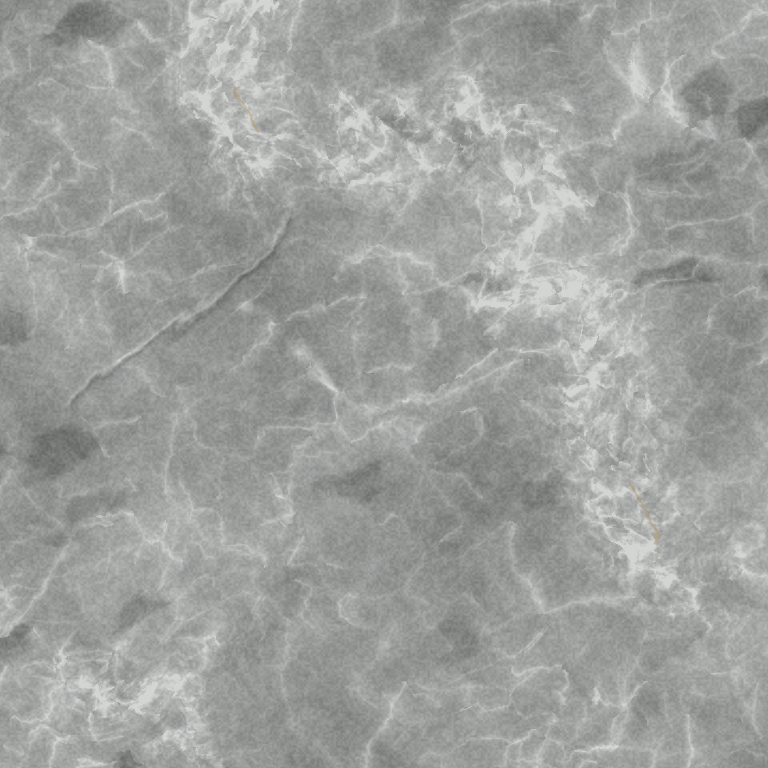
Write a Shadertoy shader that draws this texture.

```glsl
// Grey marble slab: mottled stone, pale branching veins, crushed bands and dark shards.

const vec3 STONE_TINT = vec3(-0.003, 0.004, -0.002);
const vec3 OCHRE = vec3(0.70, 0.60, 0.43);

float hash(vec2 p) {
    vec3 q = fract(vec3(p.xyx) * 0.1031);
    q += dot(q, q.yzx + 33.33);
    return fract((q.x + q.y) * q.z);
}

// Smooth random lattice, used for the stone grain.
float grainNoise(vec2 p) {
    vec2 i = floor(p), f = fract(p);
    f = f * f * (3.0 - 2.0 * f);
    vec2 e = vec2(1.0, 0.0);
    float low = mix(hash(i), hash(i + e.xy), f.x);
    float high = mix(hash(i + e.yx), hash(i + e.xx), f.x);
    return mix(low, high, f.y) - 0.5;
}

// Rotated, self-bending sine layers: soft irregular clouds around zero.
float layeredSines(vec2 p, int layers) {
    float sum = 0.0, amp = 0.5;
    for (int i = 0; i < layers; i++) {
        p += 0.7 * sin(p.yx * 1.1 + vec2(1.7, 0.4) * float(i));
        sum += amp * sin(p.x) * sin(p.y);
        p = mat2(0.8, 0.6, -0.6, 0.8) * p * 1.9 + 3.1;
        amp *= 0.56;
    }
    return sum;
}

// Cellular noise: x = distance to border, y = border random, z = cell random.
vec3 cells(vec2 p) {
    vec2 base = floor(p), nearId = base, nextId = base;
    vec2 nearPt = vec2(9.0), nextPt = vec2(9.0);
    float d1 = 99.0, d2 = 99.0;
    for (int y = -1; y <= 1; y++) {
        for (int x = -1; x <= 1; x++) {
            vec2 id = base + vec2(x, y);
            vec2 pt = id + 0.1 + 0.8 * vec2(hash(id), hash(id + 57.3)) - p;
            float d = dot(pt, pt);
            if (d < d1) {
                d2 = d1; nextPt = nearPt; nextId = nearId;
                d1 = d; nearPt = pt; nearId = id;
            } else if (d < d2) {
                d2 = d; nextPt = pt; nextId = id;
            }
        }
    }
    float border = (d2 - d1) / (2.0 * max(length(nextPt - nearPt), 0.001));
    return vec3(border, hash(nearId + nextId + 7.3), hash(nearId + 21.7));
}

// Thin bright core with a faint halo; strength differs from border to border.
float veins(vec2 p, float scale, float width) {
    vec3 c = cells(p * scale);
    float d = c.x / scale;
    float w = width * mix(0.5, 1.4, c.y);
    return c.y * c.y * (exp(-d / w) + 0.25 * exp(-d / (4.0 * w)));
}

// Angular patches: a few cells, faded towards their borders.
float shards(vec2 p, float scale, float rarity) {
    vec3 c = cells(p * scale);
    return smoothstep(rarity, 1.0, c.z) * smoothstep(0.0, 0.25, c.x);
}

float segment(vec2 p, vec2 a, vec2 b) {
    vec2 ap = p - a, ab = b - a;
    return length(ap - ab * clamp(dot(ap, ab) / dot(ab, ab), 0.0, 1.0));
}

float band(vec2 p, vec2 a, vec2 b, float width) {
    float d = segment(p, a, b) / width;
    return exp(-d * d);
}

void mainImage(out vec4 fragColor, in vec2 fragCoord) {
    vec2 uv = fragCoord / iResolution.xy;
    vec2 bend = vec2(layeredSines(uv * 14.0, 5), layeredSines(uv * 14.0 + 40.0, 5));
    vec2 p = uv + 0.032 * bend;
    vec2 slanted = vec2(dot(p, vec2(0.9, 0.43)), 1.7 * dot(p, vec2(-0.43, 0.9)));

    // Clouded stone body
    float cloud = layeredSines(uv * 9.0 + 5.0, 6);
    float mottle = layeredSines(uv * 55.0 + 11.0, 4);
    float tone = 0.583 + 0.085 * cloud + 0.045 * mottle;
    tone -= 0.12 * shards(slanted, 11.0, 0.88);
    tone += 0.03 * (cells(p * 8.0 + 3.0).z - 0.5);

    // Vein network, coming and going across the slab
    float patchA = smoothstep(-0.35, 0.35, layeredSines(uv * 8.0 + 23.0, 3));
    float patchB = smoothstep(-0.25, 0.4, layeredSines(uv * 10.0 + 61.0, 3));
    tone += 0.13 * veins(p, 6.0, 0.0035);
    tone += 0.15 * veins(slanted + 4.0, 12.0, 0.0035) * mix(0.35, 1.0, patchA);
    tone += 0.13 * veins(p + 8.0, 24.0, 0.0022) * mix(0.2, 1.0, patchB);

    // Crushed bands running down to the right
    vec2 loose = uv + 0.09 * bend;
    float crushed = band(loose, vec2(0.28, 0.98), vec2(0.37, 0.78), 0.065);
    crushed = max(crushed, band(loose, vec2(0.42, 0.84), vec2(0.72, 0.79), 0.055));
    crushed = max(crushed, band(loose, vec2(0.66, 0.68), vec2(0.79, 0.47), 0.05));
    crushed = max(crushed, band(loose, vec2(0.80, 0.46), vec2(0.88, 0.26), 0.07));
    crushed = max(crushed, band(loose, vec2(0.14, 0.17), vec2(0.28, 0.0), 0.045));
    float crackle = veins(p + 2.0, 32.0, 0.003) + veins(p + 5.0, 58.0, 0.002);
    float chalk = smoothstep(0.0, 0.45, layeredSines(uv * 70.0, 4));
    tone += crushed * (0.025 + 0.17 * crackle + 0.10 * chalk);

    // Long fracture with a shaded lip, and a pale seam
    vec2 lip = p + vec2(-0.003, 0.006);
    float fracture = band(p, vec2(0.10, 0.48), vec2(0.38, 0.71), 0.004);
    float shade = band(lip, vec2(0.10, 0.48), vec2(0.38, 0.71), 0.005);
    float seam = band(p, vec2(0.31, 0.59), vec2(0.54, 0.43), 0.007);
    tone += 0.10 * fracture - 0.10 * shade + 0.11 * seam * (0.6 + mottle);

    // Fine grain and rare ochre threads
    tone += 0.075 * grainNoise(uv * 360.0) + 0.04 * grainNoise(uv * 190.0 + 9.0);
    vec3 color = vec3(min(tone, 0.83)) + STONE_TINT;
    float ochre = band(p, vec2(0.83, 0.39), vec2(0.87, 0.31), 0.002);
    ochre = max(ochre, band(p, vec2(0.32, 0.90), vec2(0.35, 0.84), 0.002));
    color = mix(color, OCHRE, 0.6 * ochre);
    fragColor = vec4(color, 1.0);
}
```
